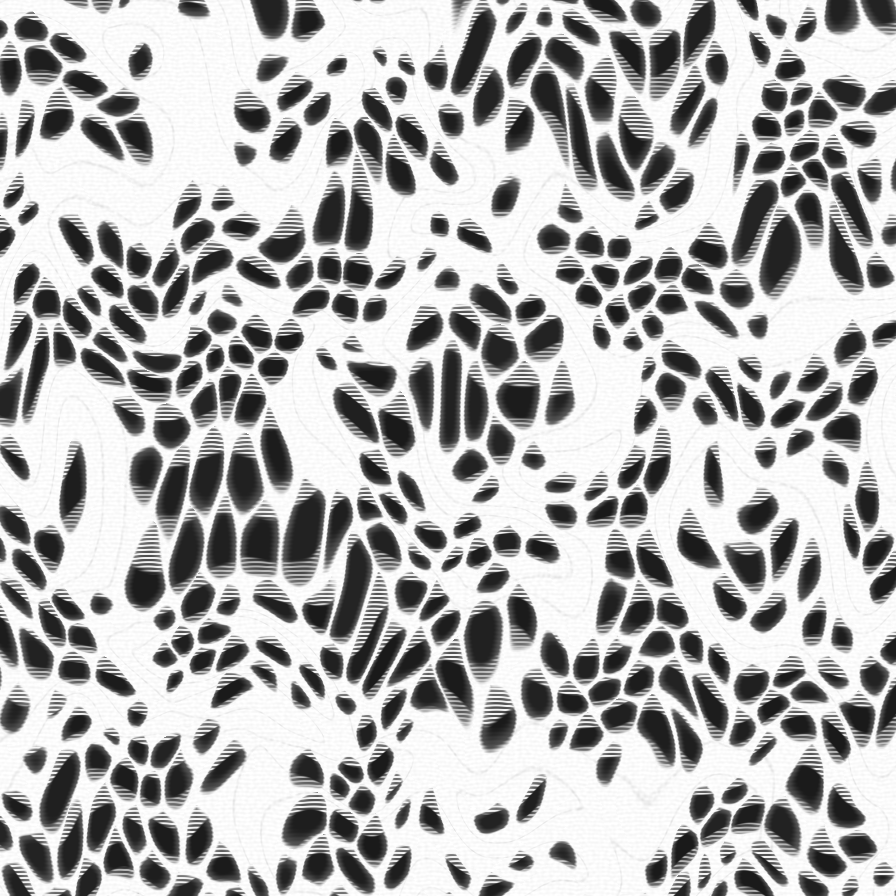
Write a WebGL 1 fragment shader that draws this texture.

```glsl
precision highp float;
// White lace with clusters of dark, rounded openings between winding solid bands.
// Staggered cells on a warped lattice form the openings, gradient noise picks which
// of them open, and fine horizontal threads bridge their tapered tops.
uniform vec2 u_resolution;

const vec2  CELLS = vec2(26.0, 20.5);   // openings across and up the canvas
const vec2  JITTER = vec2(0.5, 0.62);   // irregularity of cell centres
const vec2  WARP_FREQ = vec2(9.0, 4.5);
const vec2  WARP_AMOUNT = vec2(0.035, 0.11);
const float ROUNDING = 12.0;            // higher gives sharper corners
const float MARGIN_OPEN = 0.045;        // thread width around full openings
const float MARGIN_SMALL = 0.19;        // same for openings next to a band
const float BAND_FREQ = 6.2;
const float BAND_INNER = 0.09;          // noise level where openings begin
const float BAND_OUTER = 0.21;          // noise level where they are full size
const float THREAD_PITCH = 0.0047;
const float CLOTH = 0.985;
const float HOLE_DEEP = 0.12;
const float HOLE_RIM = 0.34;
const float TAU = 6.2831853;

vec2 hash2(vec2 p) {
  vec3 q = fract(vec3(p.xyx) * vec3(0.1031, 0.1030, 0.0973));
  q += dot(q, q.yzx + 33.33);
  return fract((q.xx + q.yz) * q.zy);
}

float gradientAt(vec2 corner, vec2 offset) {
  float angle = TAU * hash2(corner + 71.0).x;
  return dot(vec2(cos(angle), sin(angle)), offset);
}

float gradientNoise(vec2 p) {
  vec2 i = floor(p), f = p - i;
  vec2 u = f * f * f * (f * (f * 6.0 - 15.0) + 10.0);
  vec2 e = vec2(1.0, 0.0);
  return mix(mix(gradientAt(i, f), gradientAt(i + e, f - e), u.x),
             mix(gradientAt(i + e.yx, f - e.yx), gradientAt(i + 1.0, f - 1.0), u.x), u.y);
}

// Zero along the middle of each solid band, larger in the open clusters.
float bandField(vec2 p) {
  vec2 warp = vec2(gradientNoise(p * 4.0 + 13.0), gradientNoise(p * 4.0 + 47.0));
  return gradientNoise((p + 0.09 * warp) * BAND_FREQ + 5.0);
}

// Odd rows are shifted by half a cell, so cells become hexagonal.
vec2 cellCentre(vec2 id) {
  return id + vec2(0.5 + 0.5 * mod(id.y, 2.0), 0.5) + JITTER * (hash2(id) - 0.5);
}

// Pale stitched cord along one level of the band field.
float cord(float field, float slope, float level, float width) {
  float distanceToCord = abs(field - level) / max(slope, 1.0);
  return 1.0 - smoothstep(0.0, width, distanceToCord);
}

void main() {
  float side = min(u_resolution.x, u_resolution.y);
  vec2 p = gl_FragCoord.xy / side;
  float pixel = 1.0 / side;

  // The warp bends the rows of cells into uneven, slanting chains
  vec2 warped = p + WARP_AMOUNT * vec2(gradientNoise(p * 7.0 + 31.0),
                                       gradientNoise(p * WARP_FREQ + 3.0));
  vec2 q = warped * CELLS + 40.0;
  vec2 base = floor(q);

  // Nearest cell
  vec2 nearId = base, toNear = vec2(8.0);
  for (int j = -2; j <= 2; j++) {
    for (int i = -2; i <= 2; i++) {
      vec2 id = base + vec2(float(i), float(j));
      vec2 d = cellCentre(id) - q;
      if (dot(d, d) < dot(toNear, toNear)) { toNear = d; nearId = id; }
    }
  }

  // Rounded distance to the cell border
  float sum = 0.0;
  for (int j = -2; j <= 2; j++) {
    for (int i = -2; i <= 2; i++) {
      vec2 d = cellCentre(nearId + vec2(float(i), float(j))) - q;
      vec2 between = d - toNear;
      if (dot(between, between) > 0.001)
        sum += exp(-ROUNDING * dot(0.5 * (d + toNear), normalize(between)));
    }
  }
  float border = -log(sum) / ROUNDING;

  // Opening of this cell, narrowing to a pointed top
  vec2 centre = (q + toNear - 40.0) / CELLS;
  vec2 local = -toNear;
  vec2 rnd = hash2(nearId + 19.0);
  float level = abs(bandField(centre));
  float openness = smoothstep(BAND_INNER, BAND_OUTER, level);
  float margin = mix(MARGIN_SMALL, MARGIN_OPEN, openness) + 0.07 * (rnd.x - 0.4);
  float rise = max(local.y, 0.0);
  margin += rise * (0.9 * abs(local.x) - 0.13);
  float row = sin(TAU * (p.y + 0.006 * local.x * local.x) / THREAD_PITCH);
  float depth = border - margin + 0.008 * row;
  float edge = max(0.04, pixel * CELLS.y);
  float hole = smoothstep(-edge, edge, depth) * step(BAND_INNER, level);

  // Threads across the top and, less often, the bottom
  float capStart = mix(0.03, 0.22, openness) + 0.14 * (rnd.y - 0.5);
  float cap = smoothstep(capStart, capStart + 0.07, local.y);
  cap = max(cap, 0.7 * smoothstep(0.3, 0.38, -local.y));
  float threads = cap * mix(0.25, 1.0, smoothstep(-0.5, 0.7, row));

  // Solid cloth with weave, grain and cords
  float field = bandField(warped);
  float stepSize = 0.002;
  float slope = length(vec2(bandField(warped + vec2(stepSize, 0.0)) - field,
                            bandField(warped + vec2(0.0, stepSize)) - field)) / stepSize;
  float cords = cord(field, slope, 0.07, 0.0022) + cord(field, slope, -0.07, 0.0022);
  float stitch = 0.5 + 0.9 * gradientNoise(p * 190.0);
  float cloth = CLOTH + 0.012 * row + 0.035 * gradientNoise(p * 230.0);
  cloth -= 0.09 * cords * stitch;

  float shade = mix(HOLE_RIM, HOLE_DEEP, smoothstep(0.0, 0.2, depth)) + 0.04 * (rnd.y - 0.5);
  shade = mix(shade, 0.95, threads);
  gl_FragColor = vec4(vec3(clamp(mix(cloth, shade, hole), 0.0, 1.0)), 1.0);
}
```
